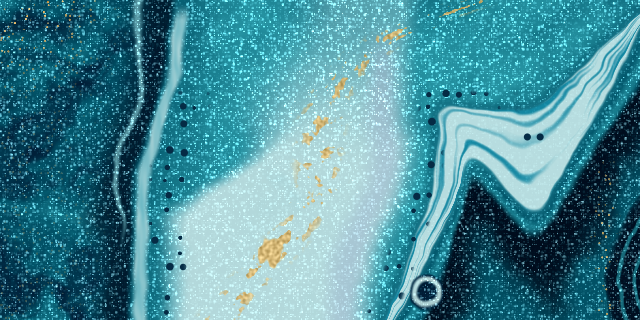
Reproduce this texture procedurally as a WebGL 1 fragment shader.

```glsl
precision highp float;
// Poured teal and milk paint with glitter, beads and gold leaf.
// Warped gradient noise colours the pools, folded lines bound the
// ribbon, and hashed cells scatter the sparkle.
uniform vec2 u_resolution;
#define DEEP vec3(.02, .17, .27)
#define SEA vec3(.06, .41, .49)
#define TEAL vec3(.19, .63, .69)
#define PALE vec3(.49, .77, .81)
#define MILK vec3(.72, .87, .88)
#define GOLD vec3(.86, .7, .4)
#define WARP .035
#define GLITTER .75

// Smooth step that may also run downwards
float ramp(float a, float b, float x) {
  float t = clamp((x - a) / (b - a), 0., 1.);
  return t * t * (3. - 2. * t);
}
vec2 hash2(vec2 c) {
  vec3 q = fract(c.xyx * vec3(.1031, .103, .0973));
  q += dot(q, q.yzx + 33.33);
  return fract((q.xx + q.yz) * q.zy);
}
float corner(vec2 i, vec2 f, vec2 o) {
  return dot(hash2(i + o) * 2. - 1., f - o);
}
float noise(vec2 p) {
  vec2 i = floor(p), f = fract(p), u = f * f * (3. - 2. * f), e = vec2(1, 0);
  return 1.4 * mix(mix(corner(i, f, e.yy), corner(i, f, e), u.x),
                   mix(corner(i, f, e.yx), corner(i, f, e.xx), u.x), u.y);
}
float fbm(vec2 p) {
  float sum = 0., amp = .6;
  for (int i = 0; i < 4; i++) {
    sum += amp * noise(p);
    p = mat2(1.6, 1.2, -1.2, 1.6) * p + 4.7;
    amp *= .5;
  }
  return sum;
}
float smin(float a, float b) {
  float h = max(1. - abs(a - b) / .065, 0.);
  return min(a, b) - h * h * .016;
}
// Signed distance to a line, positive on the right of a -> b
float side(vec2 p, vec2 a, vec2 b) {
  vec2 d = normalize(b - a);
  return dot(p - a, vec2(d.y, -d.x));
}
// Smooth zigzag edge, positive below it
float fold(vec2 p, float foot, vec2 peak, vec2 dip, float tip) {
  float valley = -smin(-side(p, peak, dip), -side(p, dip, vec2(2, tip)));
  return smin(side(p, vec2(foot, 0), peak), valley);
}
float glitter(vec2 p, float cells) {
  vec2 c = floor(p * cells), h = hash2(c);
  float r = length(fract(p * cells) - .5 - (h - .5) * .5);
  return pow(hash2(c + 7.).x, 5.) * ramp(.6, .1, r);
}

void main() {
  vec2 p = gl_FragCoord.xy / u_resolution.y;
  vec2 warp = vec2(fbm(p * 3.5), fbm(p * 3.5 + 19.)), q = p + WARP * warp;
  float y = q.y, aa = 1.5 / u_resolution.y;
  // Left pool with a pale wisp
  float s = q.x - .445 - .03 * y - .085 * ramp(.45, .8, y);
  float n = fbm(p * vec2(3, 4.5) + warp * 2.);
  vec3 left = mix(DEEP, SEA, ramp(-.45, .2, n));
  left = mix(left, TEAL, .6 * ramp(.1, .6, n));
  left = mix(left, DEEP * .75, .85 * ramp(-.2, -.06, s + .1 * n));
  float wisp = abs(q.x - .385 - .045 * ramp(.5, .75, y) + .05 * warp.y);
  left = mix(left, PALE, .8 * ramp(.008 + .014 * y, 0., wisp) * ramp(.2, .35, y));
  // Central pool: teal shore, milky heart, lavender drift, pale vein
  float wash = fbm(q * vec2(3, 2.5) + warp + 7.);
  vec3 col = mix(SEA, TEAL, clamp(min(.3 + 2.5 * s, .8) + .9 * wash, 0., 1.));
  float shore = q.x - .54 - .3 * ramp(.3, .6, y) - .22 * ramp(.6, 1., y);
  float bank = q.x - 1.15 - .13 * ramp(0., .6, y);
  float soft = .07 + .2 * ramp(.45, .75, y);
  float milk = ramp(-soft, soft, shore) * ramp(.07, -.1, bank);
  col = mix(col, PALE, ramp(0., .6, milk) * (1. - .3 * y));
  col = mix(col, MILK, ramp(.4, 1., milk + .3 * wash) * ramp(1., .45, y));
  float drift = ramp(.08, 0., abs(bank + .08)) * ramp(.95, .75, y);
  col = mix(left, mix(col, vec3(.64, .75, .83), .6 * drift), ramp(-.045, -.015, s));
  float vein = ramp(.028, .008, abs(s) + .012 * noise(vec2(3, y * 9.))) * ramp(1., .94, y);
  col = mix(col, mix(PALE, MILK, .5 + noise(q * vec2(60, 9))), .85 * vein);
  float sparkle = (.9 - .6 * ramp(.3, 1., milk) * ramp(.9, .4, y)) * (1. - vein);
  // Ribbon between outer and inner edges, dark hollow, rings, swirl
  vec2 f = q - vec2(.025 * sin(4.8 * min(y, .65)) * ramp(1.5, 1.4, q.x), 0);
  float outer = fold(f, 1.198, vec2(1.39, .69), vec2(1.66, .63), .95);
  float inner = fold(f, 1.228, vec2(1.46, .53), vec2(1.68, .32), .91);
  float hollow = fold(f, 1.335, vec2(1.47, .435), vec2(1.68, .225), .74);
  float across = clamp(outer / (max(outer, 0.) + max(-inner, 0.) + .002), 0., 1.);
  float strand = noise(vec2(across * 9. + warp.x * 2., (q.x + y) * 2.));
  strand += .4 * sin(3.14 * across) + .4 * ramp(.1, 0., abs(across - .9));
  col = mix(col, SEA, .75 * ramp(-.045, 0., outer));
  col = mix(col, mix(SEA * 1.3, MILK, ramp(-.25, .35, strand)), ramp(-aa, aa, outer));
  float stripe = clamp(.35 + 1.2 * noise(vec2(inner * 45., (q.x - y) * 2.)), 0., 1.);
  col = mix(col, mix(SEA, TEAL, stripe), ramp(-aa, aa, inner));
  float basin = .9 * ramp(.02, .2, hollow + .12 * wash);
  col = mix(col, mix(DEEP * .65, SEA, basin), ramp(-.03, 0., hollow));
  float eddy = length((q - vec2(2.1, .1)) * vec2(1, .6));
  float rings = .7 * ramp(.5, 1., sin(eddy * 130. + 3. * wash));
  col = mix(col, mix(DEEP * .7, TEAL, rings), ramp(.21, .18, eddy));
  sparkle *= 1. - .9 * ramp(-.02, 0., outer) * ramp(.02, 0., inner);
  float swirl = length(q - vec2(1.323, .083));
  col = mix(col, mix(DEEP, MILK, ramp(.014, .002, abs(swirl - .04))), ramp(.06, .05, swirl));
  // Glitter and beads
  float dust = glitter(p, 150.) + .8 * glitter(p + 3.3, 85.);
  col += GLITTER * sparkle * (dust - .1) * vec3(.75, .95, .95);
  vec2 h = hash2(floor(p * 22.) + 31.);
  float r = length(fract(p * 22.) - .5 - (h - .5) * .4);
  float beads = ramp(.07, .04, abs(s - .075)) * ramp(.75, .65, y);
  beads = max(beads, ramp(.05, .03, abs(outer + .02)) * ramp(1.65, 1.5, p.x));
  beads *= step(.45, h.y) * ramp(.12 + .2 * h.x, .08 + .14 * h.x, r);
  float pair = length(vec2(abs(p.x - 1.668) - .02, p.y - .572));
  col = mix(col, DEEP, max(beads, ramp(.013, .009, pair)));
  // Gold leaf stream, clump and loose specks
  float lift = max(p.y - .5, 0.);
  float g = p.x - .66 - .34 * ramp(-.1, .45, p.y) - 4. * lift * lift * lift;
  float flake = noise(vec2(g * 32., p.y * 22.)) + .5 * noise(p * 75.);
  float leaf = ramp(.1, .02, abs(g + .02 * warp.x)) * ramp(.2, .36, flake);
  float clump = length(p - vec2(.846, .21)) + .02 * noise(p * 45.);
  float specks = ramp(.45, .1, p.x) * (.3 + ramp(.65, 1., p.y));
  specks = max(specks, ramp(.07, 0., abs(p.x - 1.89)) * ramp(.55, .4, p.y));
  leaf = max(leaf, specks * ramp(.3, .7, glitter(p + 8.1, 90.)));
  leaf = max(leaf, ramp(.045, .035, clump));
  col = mix(col, GOLD + .28 * noise(p * 95.), .85 * leaf);
  gl_FragColor = vec4(clamp(col, 0., 1.), 1);
}
```
